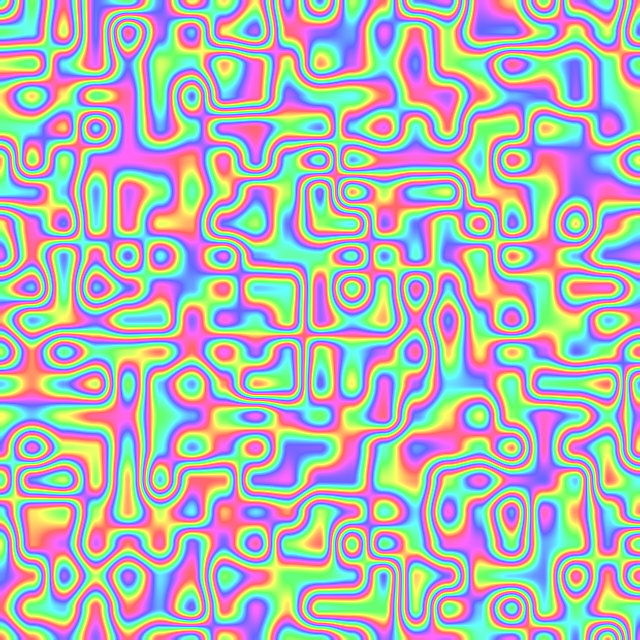
Write a Shadertoy shader that draws this pattern.

```glsl
float hash(vec2 p) {
    return fract(sin(dot(p, vec2(127.1, 311.7))) * 43758.5453);
}

// Smoothly interpolated random lattice values
float valueNoise(vec2 p) {
    vec2 cell = floor(p);
    vec2 f = fract(p);
    vec2 blend = f * f * (3.0 - 2.0 * f);
    float bottom = mix(hash(cell), hash(cell + vec2(1, 0)), blend.x);
    float top = mix(hash(cell + vec2(0, 1)), hash(cell + vec2(1, 1)), blend.x);
    return mix(bottom, top, blend.y);
}

// Full-brightness hue wheel, softened towards white
vec3 pastelHue(float hue) {
    vec3 wheel = abs(fract(hue + vec3(0.0, 2.0, 1.0) / 3.0) * 6.0 - 3.0) - 1.0;
    return mix(vec3(1.0), clamp(wheel, 0.0, 1.0), 0.6);
}

void mainImage(out vec4 fragColor, in vec2 fragCoord) {
    vec2 uv = fragCoord / iResolution.y;

    // The hue runs through several turns over the noise range, tracing contours
    float height = valueNoise(uv * 20.0);
    fragColor = vec4(pastelHue(height * 4.0), 1.0);
}
```
